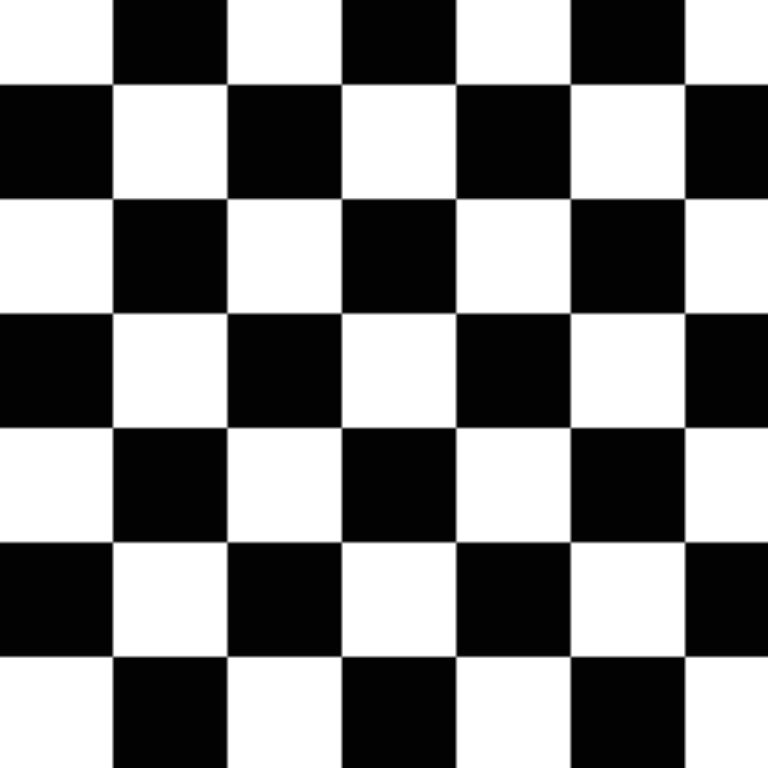
Give the GLSL for this pattern, as a Shadertoy shader.

```glsl
// Black and white checkerboard, cropped by the canvas on every side.
// Each axis gives a signed wave that flips at every cell edge; the product
// of the two waves picks the colour, with a narrow soft ramp at the edges.

const float CELL_SIZE = 0.1490;               // side of one square
const vec2 GRID_ORIGIN = vec2(0.1471, 0.1447); // first inner corner, lower left
const float EDGE_SOFTNESS = 0.0021;           // half width of the edge ramp
const vec3 DARK_COLOR = vec3(0.008);
const vec3 LIGHT_COLOR = vec3(1.0);

// Signed distance to the nearest grid line, alternating in sign per cell.
vec2 alternatingDistance(vec2 p) {
    vec2 cell = (p - GRID_ORIGIN) / CELL_SIZE;
    return (abs(mod(cell - 0.5, 2.0) - 1.0) - 0.5) * CELL_SIZE;
}

// 1 on light squares, 0 on dark ones, middle grey along the edges.
float checker(vec2 p, float softness) {
    vec2 side = clamp(alternatingDistance(p) / softness, -1.0, 1.0);
    return 0.5 + 0.5 * side.x * side.y;
}

void mainImage(out vec4 fragColor, in vec2 fragCoord) {
    vec2 p = fragCoord / iResolution.y;

    // Never let the ramp get thinner than a pixel.
    float softness = max(EDGE_SOFTNESS, 0.5 / iResolution.y);

    vec3 color = mix(DARK_COLOR, LIGHT_COLOR, checker(p, softness));
    fragColor = vec4(color, 1.0);
}
```
